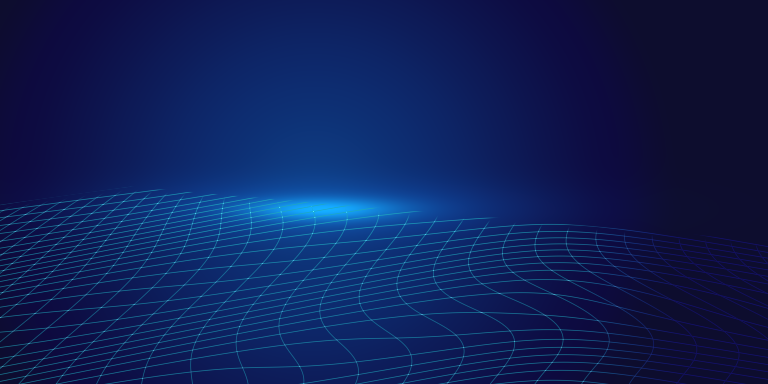
Write a WebGL 2 fragment shader that draws this background.

```glsl
#version 300 es
precision highp float;
// A glowing wireframe landscape of rolling waves under a deep blue radial sky.

uniform vec2 u_resolution;
out vec4 fragColor;

const float TAU = 6.2831853;

// Sky: colours from the centre outwards
const vec2 SKY_CENTRE = vec2(0.82, 0.50);
const vec3 SKY_CORE = vec3(0.055, 0.235, 0.51);
const vec3 SKY_MID  = vec3(0.05, 0.165, 0.43);
const vec3 SKY_DEEP = vec3(0.05, 0.09, 0.32);
const vec3 SKY_RIM  = vec3(0.05, 0.04, 0.25);
const vec3 SKY_DARK = vec3(0.05, 0.05, 0.18);

// Glow on the horizon
const vec2 GLOW_CENTRE = vec2(0.84, 0.455);
const vec3 GLOW_TEAL = vec3(0.02, 0.36, 0.34);
const vec3 GLOW_BLUE = vec3(0.01, 0.10, 0.18);

// Mesh
const vec3 LINE_TEAL = vec3(0.12, 0.66, 0.74);
const vec3 LINE_BLUE = vec3(0.10, 0.08, 0.66);
const vec3 NODE_TINT = vec3(0.55, 0.70, 0.72);
const float LINE_WIDTH = 0.0021;
const float ROW_DENSITY = 33.0;
const float ROW_BUNCHING = 0.9;
const float ROW_PERIOD = 0.28;
const float COLUMN_PERIOD = 0.40;
const float COLUMN_SHEAR = 0.25;
const float VANISH_X = 0.80;

// Gradient through five colours along the distance from the centre
vec3 sky(vec2 p) {
    float d = distance(p, SKY_CENTRE);
    vec3 c = mix(SKY_CORE, SKY_MID, smoothstep(0.0, 0.36, d));
    c = mix(c, SKY_DEEP, smoothstep(0.26, 0.62, d));
    c = mix(c, SKY_RIM, smoothstep(0.52, 0.80, d));
    return mix(c, SKY_DARK, smoothstep(0.76, 0.96, d));
}

// Elongated bell-shaped light
float glow(vec2 p, vec2 size) {
    vec2 q = (p - GLOW_CENTRE) / size;
    return exp(-dot(q, q));
}

// Height of the far edge of the mesh, peaking near the left
float horizon(float x) {
    float fromPeak = x - 0.34;
    return 0.513 - 0.085 * max(fromPeak, 0.0) - 0.138 * max(-fromPeak, 0.0);
}

// Shape shared by all rows: rising to the right, then rolling over
float rowShape(float x) {
    float k = x - 1.45;
    return 0.17 * x - 0.19 * (sqrt(k * k + 0.04) + k);
}

// Mesh coordinates: whole values of x lie on columns, of y on rows
vec2 meshCoords(vec2 p) {
    float depth = max(1.0 - p.y + rowShape(p.x), 0.2);
    float wave = depth + 0.1 * p.x;
    float row = ROW_DENSITY * log(depth - 0.1)
              + ROW_BUNCHING * sin(TAU * (wave - 0.72) / ROW_PERIOD);
    float sway = (0.015 + 0.05 * p.x) * cos(TAU * (wave - 1.02) / COLUMN_PERIOD);
    float spacing = 0.05 + 0.13 * max(depth - 0.53, 0.0);
    float column = (p.x - VANISH_X + sway + COLUMN_SHEAR * (0.25 - p.y)) / spacing;
    return vec2(column, row);
}

// Smooth coverage of the line nearest to a whole coordinate
float gridLine(float coord, float pixel) {
    float slope = max(length(vec2(dFdx(coord), dFdy(coord))) / pixel, 0.001);
    float dist = abs(fract(coord - 0.5) - 0.5) / slope;
    float strength = min(LINE_WIDTH / pixel, 1.0);
    float halfWidth = 0.5 * max(LINE_WIDTH, pixel);
    return strength * (1.0 - smoothstep(halfWidth - 0.5 * pixel, halfWidth + 0.5 * pixel, dist));
}

void main() {
    float pixel = 1.0 / u_resolution.y;
    vec2 p = gl_FragCoord.xy * pixel;

    // Sky and horizon light
    vec3 color = sky(p);
    color += GLOW_BLUE * glow(p, vec2(0.55, 0.07));
    color += GLOW_TEAL * glow(p, vec2(0.20, 0.028));

    // Rows end in tips at the horizon, columns a little below it
    vec2 mesh = meshCoords(p);
    float below = horizon(p.x) - p.y;
    float rows = gridLine(mesh.y, pixel) * smoothstep(-pixel, pixel, below);
    float columns = gridLine(mesh.x, pixel) * smoothstep(0.004, 0.025, below);

    // Teal lines turn blue and fade towards the right
    float toRight = smoothstep(1.45, 1.80, p.x);
    vec3 lineColor = mix(LINE_TEAL, LINE_BLUE, toRight);
    float opacity = mix(0.62, 0.50, toRight) + 0.25 * glow(p, vec2(0.5, 0.12));
    color = mix(color, lineColor, opacity * max(rows, 0.85 * columns));

    // Small bright nodes at the crossings
    color += NODE_TINT * 0.6 * rows * columns * (1.0 - toRight);

    fragColor = vec4(clamp(color, 0.0, 1.0), 1.0);
}
```
